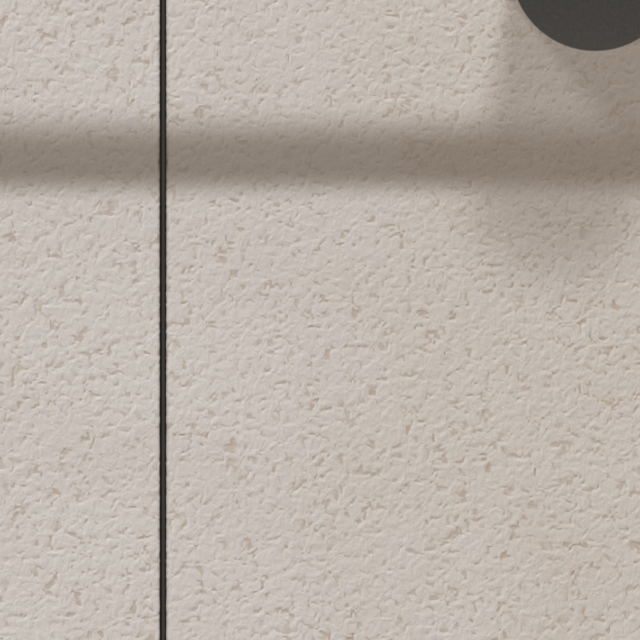
Give the GLSL for this texture, as a WebGL 2 fragment shader.

```glsl
#version 300 es
precision highp float;
// Sunlit stucco wall with a dark vertical joint, a soft horizontal shadow band
// and a round fitting casting two overlapping shadows from the upper right.
// Relief comes from the slope of layered noise; shapes are distance functions.

uniform vec2 u_resolution;
out vec4 fragColor;

const vec3 LIT_WALL = vec3(0.785, 0.755, 0.728);
const vec3 WARM_WALL = vec3(0.752, 0.712, 0.672);
const vec3 SHADE_TINT = vec3(0.695, 0.665, 0.635);
const vec3 PIT_TINT = vec3(0.86, 0.80, 0.74);
const vec3 METAL = vec3(0.285, 0.275, 0.260);
const vec3 JOINT_DARK = vec3(0.13, 0.12, 0.11);
const vec3 JOINT_FILL = vec3(0.25, 0.24, 0.225);

const vec2 DISC_CENTER = vec2(0.930, 1.052);
const float DISC_RADIUS = 0.1315;
const float JOINT_X = 0.2546;
const float BAND_Y = 0.750;

float hash(vec2 p) {
  vec3 q = fract(vec3(p.xyx) * 0.1031);
  q += dot(q, q.yzx + 33.33);
  return fract((q.x + q.y) * q.z);
}

float noise(vec2 p) {
  vec2 cell = floor(p), f = fract(p);
  f = f * f * (3.0 - 2.0 * f);
  float low = mix(hash(cell), hash(cell + vec2(1, 0)), f.x);
  float high = mix(hash(cell + vec2(0, 1)), hash(cell + vec2(1, 1)), f.x);
  return mix(low, high, f.y);
}

float fbm(vec2 p) {
  float sum = 0.0, weight = 0.5;
  for (int i = 0; i < 4; i++) {
    sum += weight * noise(p);
    p = mat2(0.8, 0.6, -0.6, 0.8) * p * 2.03 + 17.0;
    weight *= 0.5;
  }
  return sum;
}

// Height of the plaster: flattened flakes over fine grit
float plaster(vec2 p) {
  vec2 warp = vec2(noise(p * 70.0), noise(p * 70.0 + 41.0)) - 0.5;
  vec2 q = p + warp * 0.008;
  return 0.62 * noise(q * vec2(105.0, 125.0)) + 0.38 * noise(q * 215.0 + 9.0);
}

float capsule(vec2 p, vec2 a, vec2 b, float radius) {
  vec2 pa = p - a, ba = b - a;
  return length(pa - ba * clamp(dot(pa, ba) / dot(ba, ba), 0.0, 1.0)) - radius;
}

// Coverage of a distance with an edge of the given half width
float cover(float dist, float softness) {
  return 1.0 - smoothstep(-softness, softness, dist);
}

float shadowBand(vec2 p) {
  float upper = cover(p.y - BAND_Y - 0.052, 0.040);
  float lower = cover(BAND_Y - 0.042 - p.y, 0.027);
  float haze = exp(-abs(p.y - BAND_Y + 0.02) * 10.0);
  return 0.90 * upper * lower + 0.10 * haze;
}

// Broad penumbra below the disc, blurrier with distance
float shadowBroad(vec2 p) {
  float softness = mix(0.070, 0.018, smoothstep(0.65, 1.0, p.y));
  float dist = capsule(p, DISC_CENTER, vec2(0.872, 0.692), 0.127);
  return cover(dist, softness) * mix(0.42, 0.54, smoothstep(0.6, 0.85, p.y));
}

// Sharper shadow leaving the disc toward the lower right
float shadowSlant(vec2 p) {
  float dist = -dot(p - vec2(0.833, 0.954), vec2(0.785, 0.620));
  float softness = mix(0.030, 0.006, smoothstep(0.80, 0.97, p.y));
  return cover(dist, softness) * smoothstep(0.66, 0.79, p.y) * 0.52;
}

vec3 wall(vec2 p, float shade) {
  float drift = smoothstep(0.2, 1.0, p.x) * 0.65 + (fbm(p * 7.0) - 0.47) * 0.9;
  vec3 color = mix(LIT_WALL, WARM_WALL, clamp(drift, 0.0, 1.0));
  float height = plaster(p);
  float slope = height - plaster(p + vec2(-0.0016, 0.0026));
  float strength = mix(1.0, 0.45, shade);
  float pits = smoothstep(0.40, 0.16, height) * (0.35 + 0.65 * noise(p * 38.0));
  color *= mix(vec3(1.0), PIT_TINT, pits * 0.7 * strength);
  color += slope * 0.15 * strength;
  color += (hash(floor(p * 512.0)) - 0.5) * 0.022;
  return color * mix(vec3(1.0), SHADE_TINT, shade);
}

void main() {
  vec2 p = gl_FragCoord.xy / u_resolution;
  float pixel = 1.0 / min(u_resolution.x, u_resolution.y);

  // Shadows multiply the light that remains
  float light = (1.0 - shadowBand(p)) * (1.0 - shadowBroad(p)) * (1.0 - shadowSlant(p));
  vec3 color = wall(p, 1.0 - light);

  // Joint with a rough, stained lip and a paler filler
  float ragged = (noise(vec2(p.y * 170.0, 3.0)) - 0.5) * 0.0016;
  float across = abs(p.x - JOINT_X);
  float stain = 0.16 + 0.3 * exp(-pow((p.y - 0.747) * 110.0, 2.0));
  color *= 1.0 - stain * cover(across - 0.0075 - ragged, 0.003);
  vec3 joint = mix(JOINT_DARK, JOINT_FILL, cover(abs(p.x - JOINT_X - 0.0006) - 0.0022, 0.0015));
  color = mix(color, joint, cover(across - 0.0050 - ragged * 0.4, pixel));

  // Matte disc, slightly lighter toward its lower rim
  float discDist = length(p - DISC_CENTER) - DISC_RADIUS;
  vec3 metal = METAL * (0.92 + 0.9 * (1.0 - p.y)) + (noise(p * 330.0) - 0.5) * 0.02;
  color = mix(color, metal, cover(discDist, 1.2 * pixel));

  fragColor = vec4(clamp(color, 0.0, 1.0), 1.0);
}
```
